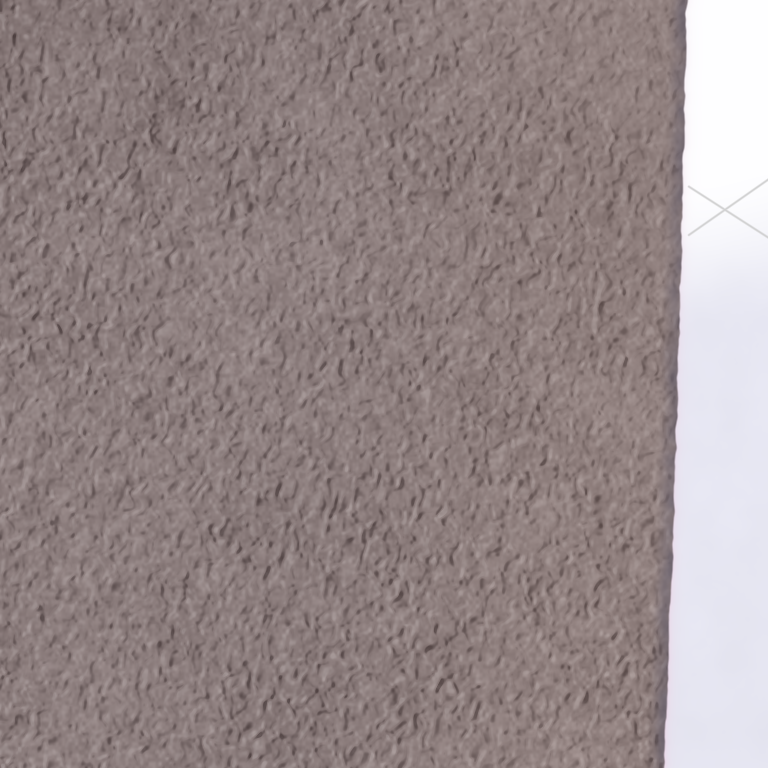
A WebGL 2 fragment shader for this texture:

```glsl
#version 300 es
precision highp float;
// Rough speckled stone slab with a wavering right edge beside a pale tiled floor.
uniform vec2 u_resolution;
out vec4 fragColor;

const vec3 STONE_DARK = vec3(0.375, 0.322, 0.322);
const vec3 STONE_MID = vec3(0.545, 0.487, 0.485);
const vec3 STONE_LIGHT = vec3(0.630, 0.580, 0.578);
const vec3 FLOOR_WHITE = vec3(0.995, 0.995, 1.0);
const vec3 FLOOR_SHADE = vec3(0.905, 0.905, 0.95);
const vec3 JOINT_GREY = vec3(0.80, 0.80, 0.80);
const vec3 RIM_SHADOW = vec3(0.40, 0.37, 0.42);
const vec3 RIM_FRINGE = vec3(0.93, 0.83, 0.90);

float hash(vec2 p) {
  vec3 q = fract(vec3(p.xyx) * 0.1031);
  q += dot(q, q.yzx + 33.33);
  return fract((q.x + q.y) * q.z);
}

float noise(vec2 p) {
  vec2 cell = floor(p), f = fract(p);
  f = f * f * (3.0 - 2.0 * f);
  float low = mix(hash(cell), hash(cell + vec2(1, 0)), f.x);
  float high = mix(hash(cell + vec2(0, 1)), hash(cell + vec2(1, 1)), f.x);
  return mix(low, high, f.y);
}

float fbm(vec2 p) {
  float sum = 0.0, weight = 0.5;
  for (int i = 0; i < 4; i++) {
    sum += weight * noise(p);
    p = mat2(1.6, 1.2, -1.2, 1.6) * p + 17.3;
    weight *= 0.5;
  }
  return sum / 0.9375;
}

// Bumpy height field, stretched upward and leaning slightly right
float grainHeight(vec2 p) {
  vec2 warp = vec2(noise(p * 62.0), noise(p * 62.0 + 41.0)) - 0.5;
  vec2 q = vec2(p.x - 0.16 * p.y, p.y + 0.1 * p.x) + warp * 0.009;
  return 0.6 * noise(q * vec2(125.0, 80.0)) + 0.4 * noise(q * vec2(205.0, 145.0) + 9.0);
}

float segmentDistance(vec2 p, vec2 a, vec2 b) {
  vec2 pa = p - a, ba = b - a;
  return length(pa - ba * clamp(dot(pa, ba) / dot(ba, ba), 0.0, 1.0));
}

// Horizontal place of the slab's right edge
float slabEdge(float y) {
  float ripple = noise(vec2(y * 48.0, 3.0)) - 0.5 + 0.5 * (noise(vec2(y * 120.0, 8.0)) - 0.5);
  return 0.8645 + 0.042 * y - 0.0125 * y * y + 0.0026 * ripple;
}

vec3 stoneColor(vec2 p, float edgeGap) {
  // Relief lit from one side, calmer in the upper right
  float height = grainHeight(p);
  float relief = height - grainHeight(p + vec2(0.0046, -0.0022));
  float patches = fbm(p * 9.0 + 5.0);
  float calm = smoothstep(0.35, 0.9, p.x) * smoothstep(0.2, 1.0, p.y);
  float strength = mix(1.0, 0.65, calm) * mix(0.8, 1.15, smoothstep(0.3, 0.7, patches));

  float shade = relief + 0.5 * (0.5 - height);
  float pits = smoothstep(0.02, 0.44, shade) * strength;
  float crests = smoothstep(-0.02, 0.36, -shade) * strength;
  vec3 color = mix(STONE_MID, STONE_LIGHT, clamp(crests * 0.85, 0.0, 1.0));
  color = mix(color, STONE_DARK, clamp(pits * 1.05, 0.0, 1.0));

  // Fine grit, then broad tone: darker upper left, warmer toward the right
  color += 0.07 * (noise(p * vec2(230.0, 190.0)) - 0.5) * mix(1.0, 0.7, calm);
  color += 0.06 * (0.5 - patches) + 0.05 * (fbm(p * 60.0) - 0.5);
  color -= 0.03 * smoothstep(0.65, 1.0, p.y) * (1.0 - smoothstep(0.1, 0.65, p.x));
  color += vec3(0.018, 0.012, 0.006) * smoothstep(0.35, 0.8, p.x);

  // Cool shadow along the rim
  float rim = 1.0 - smoothstep(0.0, 0.026, edgeGap);
  float rimGrain = 0.3 + 0.5 * noise(p * vec2(80.0, 55.0));
  return mix(color, RIM_SHADOW, rim * rimGrain);
}

vec3 floorColor(vec2 p, float edgeGap) {
  float lit = smoothstep(0.56, 0.77, p.y + 0.25 * (0.94 - p.x));
  vec3 color = mix(FLOOR_SHADE, FLOOR_WHITE, lit);
  color += 0.02 * (fbm(p * 22.0) - 0.5) * (1.0 - lit);
  color -= 0.008 * smoothstep(0.35, 0.0, p.y);

  // Crossing tile joints
  float falling = segmentDistance(p, vec2(0.897, 0.757), vec2(1.02, 0.678));
  float rising = segmentDistance(p, vec2(0.897, 0.694), vec2(1.02, 0.780));
  float joint = 1.0 - smoothstep(0.0, 0.0026, min(falling, rising));
  color = mix(color, JOINT_GREY, joint * 0.9);

  // Tinted fringe, stronger toward the bottom
  float fringe = exp(-edgeGap * 180.0) * mix(0.75, 0.25, p.y);
  return mix(color, RIM_FRINGE, fringe);
}

void main() {
  vec2 p = gl_FragCoord.xy / u_resolution;
  float gap = p.x - slabEdge(p.y);
  float soft = max(0.0016, 0.8 / u_resolution.x);
  float outside = smoothstep(-soft, soft, gap);
  vec3 color = mix(stoneColor(p, max(-gap, 0.0)), floorColor(p, max(gap, 0.0)), outside);
  fragColor = vec4(clamp(color, 0.0, 1.0), 1.0);
}
```
